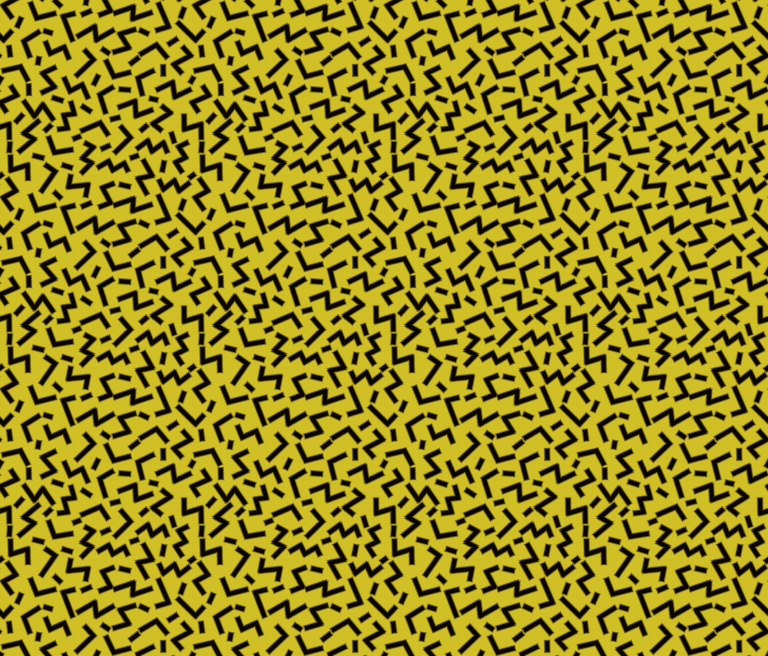
This pattern is drawn by a Shadertoy shader. Its source:

```glsl
const float HALF_STROKE = 0.087;

vec4 hash4(vec2 key) {
    return fract(sin(dot(key, vec2(12.99, 78.23)) + vec4(1.3, 4.7, 8.1, 11.9)) * 43758.55);
}

// Lattice points one tile apart share the same key
vec2 tileKey(vec2 id) {
    return mod(vec2(6.0 * id.x + 2.0 * id.y, 6.0 * id.y - 2.0 * id.x), 40.0);
}

mat2 rotation(float angle) {
    float c = cos(angle), s = sin(angle);
    return mat2(c, s, -s, c);
}

// Square-ended stroke from a to b, lengthened by ext at each end
float bar(vec2 p, vec2 a, vec2 b, vec2 ext) {
    float len = length(b - a);
    vec2 dir = (b - a) / len;
    p -= a;
    float along = dot(p, dir);
    float across = abs(dir.x * p.y - dir.y * p.x);
    return max(across - HALF_STROKE, max(-ext.x - along, along - len - ext.y));
}

// Corner of a sheared zigzag with the given number of strokes
vec2 zigzagVertex(int i, int count, float amp, float shear) {
    float y = (i % 2 == 0) ? -amp : amp;
    float span = 0.94 + 0.05 * float(count - 2);
    return vec2((float(i) / float(count) - 0.5) * span + shear * y, y);
}

float zigzag(vec2 p, vec4 rnd) {
    int count = rnd.x < 0.5 ? 2 : (rnd.x < 0.8 ? 3 : 4);
    float amp = (count == 4 ? 0.15 : 0.2) * mix(0.85, 1.1, rnd.y);
    float shear = (rnd.z - 0.5) * (count == 2 ? 1.9 : 1.3);
    float d = 9.0;
    for (int i = 0; i < count; i++) {
        vec2 join = 0.8 * HALF_STROKE * vec2(i > 0, i < count - 1);
        d = min(d, bar(p, zigzagVertex(i, count, amp, shear),
                          zigzagVertex(i + 1, count, amp, shear), join));
    }
    return d;
}

// Zigzags woven at alternating right angles so they interlock
float zigzagField(vec2 p) {
    vec2 cell = floor(p);
    float d = 9.0;
    for (int y = -1; y <= 1; y++)
    for (int x = -1; x <= 1; x++) {
        vec2 id = cell + vec2(x, y);
        vec2 key = tileKey(id);
        vec4 rnd = hash4(key);
        vec4 pose = hash4(key + 57.0);
        float angle = 1.5708 * mod(id.x + id.y, 2.0) + (pose.x - 0.5) * 0.5;
        vec2 local = rotation(-angle) * (p - id - 0.5 - (pose.yz - 0.5) * 0.1);
        local.y *= pose.w < 0.5 ? -1.0 : 1.0;
        d = min(d, zigzag(local, rnd));
    }
    return d;
}

// Short dashes at the cell corners that have room for them
float dashField(vec2 p) {
    vec2 cell = floor(p);
    float d = 9.0;
    for (int y = 0; y <= 1; y++)
    for (int x = 0; x <= 1; x++) {
        vec2 id = cell + vec2(x, y);
        float room = zigzagField(id);
        if (room > 0.17) {
            float angle = 6.2832 * hash4(tileKey(id) + 131.0).x;
            vec2 reach = vec2(cos(angle), sin(angle)) * min(room - 0.04, 0.2);
            d = min(d, bar(p, id - reach, id + reach, vec2(0)));
        }
    }
    return d;
}

void mainImage(out vec4 fragColor, in vec2 fragCoord) {
    // Four repeats across, each holding a tilted lattice of 40 cells
    vec2 tile = fragCoord / iResolution.x * 4.0;
    vec2 p = mat2(6.0, 2.0, -2.0, 6.0) * tile;

    float d = min(zigzagField(p), dashField(p));
    vec3 mustard = vec3(0.82, 0.75, 0.15);
    vec3 ink = vec3(0.04, 0.02, 0.0);
    fragColor = vec4(mix(ink, mustard, smoothstep(-0.045, 0.045, d)), 1.0);
}
```
